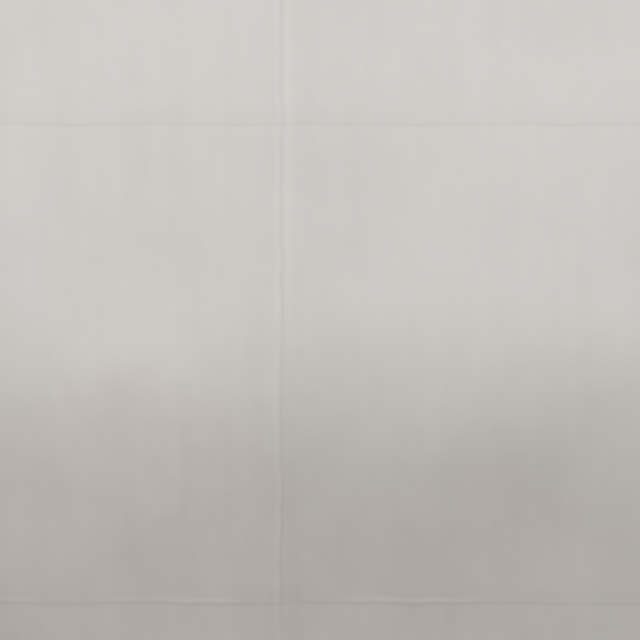
Give the GLSL for this texture, as a WebGL 1 fragment shader.

```glsl
precision highp float;
// Pale concrete wall of large square panels with faint seams, soft stains and a darker base.
uniform vec2 u_resolution;

float hash(vec2 p) {
  return fract(sin(dot(p, vec2(127.1, 311.7))) * 43758.5453);
}

float noise(vec2 p) {
  vec2 i = floor(p), f = fract(p);
  f = f * f * (3.0 - 2.0 * f);
  return mix(mix(hash(i), hash(i + vec2(1.0, 0.0)), f.x),
             mix(hash(i + vec2(0.0, 1.0)), hash(i + vec2(1.0, 1.0)), f.x), f.y);
}

// Layered noise, centred on zero
float fbm(vec2 p) {
  float sum = 0.0, amp = 0.5;
  for (int i = 0; i < 5; i++) {
    sum += amp * (noise(p) - 0.5);
    p = mat2(0.8, 0.6, -0.6, 0.8) * p * 2.03 + 7.3;
    amp *= 0.5;
  }
  return sum;
}

// Soft line of the given half width
float line(float d, float width) {
  return exp(-d * d / (width * width));
}

void main() {
  vec2 uv = gl_FragCoord.xy / u_resolution;

  // Warm grey base rising to a pale, cooler top
  float cloud = fbm(uv * vec2(3.0, 4.0) + 2.7);
  float rise = smoothstep(0.12, 0.56, uv.y + 0.13 * cloud);
  vec3 color = mix(vec3(0.695, 0.675, 0.655), vec3(0.79, 0.783, 0.765), rise);
  color += vec3(0.024, 0.025, 0.026) * smoothstep(0.4, 1.0, uv.y);
  color -= 0.012 * (1.0 - smoothstep(0.0, 0.2, uv.y));

  // Cloudy stains, stronger near the base, with a faint warm and cool drift
  float stain = fbm(uv * vec2(9.0, 8.0) + 14.0);
  color += (0.022 * cloud + 0.026 * stain) * mix(1.3, 0.8, rise);
  color += vec3(0.008, -0.001, -0.003) * fbm(uv * 4.0 + 31.0);
  color += vec3(0.006, 0.002, 0.004) * (1.0 - smoothstep(0.3, 0.46, uv.x));

  // Dark smudge on the lower right and a pale patch on the left
  vec2 smudge = (uv - vec2(0.80, 0.27)) / vec2(0.14, 0.10);
  vec2 patch_ = (uv - vec2(0.16, 0.43)) / vec2(0.12, 0.07);
  color -= 0.018 * exp(-dot(smudge, smudge)) * (1.0 + stain);
  color += vec3(0.016, 0.014, 0.015) * exp(-dot(patch_, patch_));

  // Vertical trowel streaks and fine grain
  color += 0.014 * fbm(uv * vec2(45.0, 4.0)) + 0.009 * fbm(uv * vec2(70.0, 45.0));

  // Panel seams: signed distance to the nearest grid line
  vec2 cell = (uv - vec2(0.440, 0.057)) / 0.749;
  vec2 seam = (fract(cell + 0.5) - 0.5) * 0.749;
  seam += 0.003 * vec2(noise(uv.yy * 17.0) - 0.5, noise(uv.xx * 17.0) - 0.5);
  vec2 wear = vec2(noise(vec2(uv.y * 11.0, 3.0)), noise(vec2(uv.x * 9.0, floor(cell.y + 0.5) + 8.0)));

  // Thin grooves with broken pale lips
  color -= 0.022 * line(seam.x, 0.003) * (0.4 + 0.7 * wear.x);
  color += 0.017 * line(seam.x + 0.007, 0.005) * (0.35 + 0.65 * wear.x);
  color += 0.012 * line(seam.x - 0.010, 0.008) * smoothstep(0.3, 0.8, uv.y);
  color -= 0.012 * line(seam.x - 0.018, 0.018) * (1.0 - smoothstep(0.2, 0.5, uv.y));
  color -= 0.030 * line(seam.y, 0.0028) * (0.35 + 0.65 * wear.y);
  color += 0.020 * line(seam.y - 0.006, 0.004) * smoothstep(0.45, 0.85, wear.y);
  color -= 0.008 * line(seam.y - 0.012, 0.010) * (1.0 - wear.y);

  gl_FragColor = vec4(color, 1.0);
}
```
